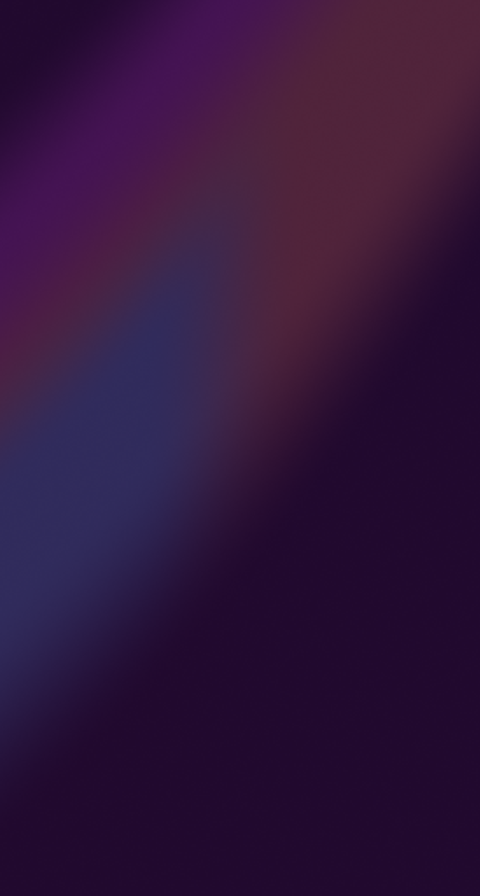
This background is drawn by a Shadertoy shader. Its source:

```glsl
// Soft diagonal aurora of violet, maroon and blue light over a dark plum ground.

const vec3 PLUM   = vec3(0.130, 0.036, 0.182);
const vec3 VIOLET = vec3(0.268, 0.075, 0.325);
const vec3 MAROON = vec3(0.315, 0.140, 0.230);
const vec3 BLUE   = vec3(0.190, 0.170, 0.360);

// Height above the gently bowed lower rim of the band
float heightAboveRim(vec2 p) {
    return p.y - (0.193 + 0.9 * p.x + 0.576 * p.x * p.x);
}

// One inside the band, fading softly across both rims
float bandMask(float height) {
    float lower = smoothstep(-0.135, 0.135, height);
    float upper = 1.0 - smoothstep(0.53, 0.72, height);
    return lower * upper;
}

// Blue pool on the left, with a rounded upper right tip
float bluePool(float x, float height) {
    float side = 1.0 - smoothstep(0.16, 0.34, x);
    float top = 1.0 - smoothstep(0.25, 0.43, height);
    return side * top;
}

// Small random offset that hides banding in the dark gradients
float grain(vec2 cell) {
    return fract(sin(dot(cell, vec2(12.99, 78.23))) * 43758.5) - 0.5;
}

void mainImage(out vec4 fragColor, in vec2 fragCoord) {
    // Canvas height is one unit
    vec2 p = fragCoord / iResolution.y;
    float height = heightAboveRim(p);

    // Colours across the band
    vec3 light = mix(MAROON, VIOLET, smoothstep(0.31, 0.55, height));
    light = mix(light, BLUE, bluePool(p.x, height));

    // Blend into the ground
    vec3 color = mix(PLUM, light, bandMask(height));
    color += grain(floor(p * 512.0)) * 0.004;
    fragColor = vec4(color, 1.0);
}
```
